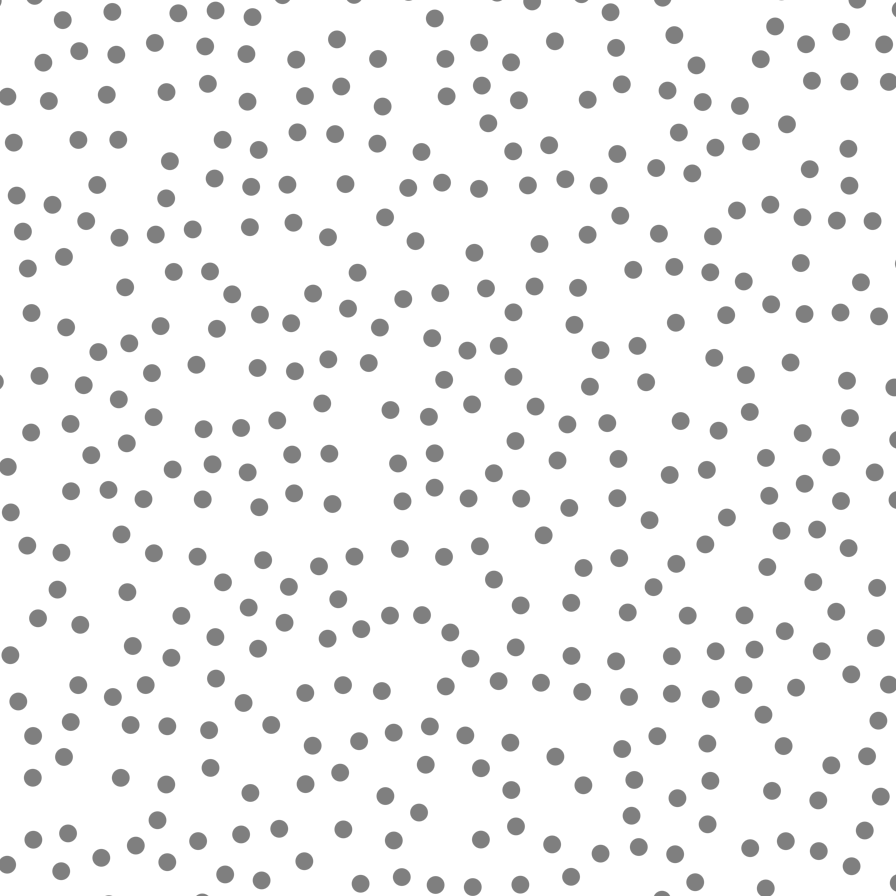
This pattern is drawn by a WebGL 1 fragment shader. Its source:

```glsl
precision highp float;
// Evenly scattered grey dots on white, spaced like a Poisson-disc sample.
// Each grid cell holds one jittered point; three rounds of repulsion between
// neighbouring cells push crowded points apart, then the nearest dot is drawn.

uniform vec2 u_resolution;

const float CELLS = 19.6;        // grid cells along the short side
const float DOT_RADIUS = 0.0099; // in canvas units
const float SPACING = 0.82;      // wanted distance between points, in cells
const float JITTER = 0.94;       // random share of a cell
const vec3 PAPER = vec3(1.0);
const vec3 DOT_GREY = vec3(0.497);

vec2 hash22(vec2 cell) {
  vec3 h = fract(vec3(cell.xyx) * vec3(0.1031, 0.1030, 0.0973));
  h += dot(h, h.yzx + 33.33);
  return fract((h.xx + h.yz) * h.zy);
}

// Random starting point inside a cell
vec2 seedPoint(vec2 cell) {
  return cell + 0.5 + JITTER * (hash22(cell + 57.0) - 0.5);
}

// Half of the overlap between two points, directed away from the other
vec2 repel(vec2 point, vec2 other, float spacing) {
  vec2 away = point - other;
  float gap = length(away);
  return 0.5 * max(spacing - gap, 0.0) * away / max(gap, 0.0001);
}

float discMask(float distanceToCentre, float radius, float pixel) {
  return 1.0 - smoothstep(radius - 0.75 * pixel, radius + 0.75 * pixel, distanceToCentre);
}

void main() {
  float side = min(u_resolution.x, u_resolution.y);
  vec2 pos = gl_FragCoord.xy / side * CELLS;
  vec2 home = floor(pos);
  vec2 once[49];
  vec2 twice[25];

  // First round: 7x7 cells around the pixel, from the seed points
  for (int j = 0; j < 7; j++) {
    for (int i = 0; i < 7; i++) {
      vec2 cell = home + vec2(float(i), float(j)) - 3.0;
      vec2 point = seedPoint(cell);
      vec2 shift = vec2(0.0);
      for (int n = -1; n <= 1; n++) {
        for (int m = -1; m <= 1; m++) {
          shift += repel(point, seedPoint(cell + vec2(float(m), float(n))), SPACING);
        }
      }
      once[j * 7 + i] = point + shift;
    }
  }

  // Second round: inner 5x5 cells
  for (int j = 0; j < 5; j++) {
    for (int i = 0; i < 5; i++) {
      vec2 point = once[(j + 1) * 7 + i + 1];
      vec2 shift = vec2(0.0);
      for (int n = 0; n < 3; n++) {
        for (int m = 0; m < 3; m++) {
          shift += repel(point, once[(j + n) * 7 + i + m], SPACING);
        }
      }
      twice[j * 5 + i] = point + shift;
    }
  }

  // Third round: inner 3x3 cells, keeping the distance to the nearest point
  float nearest = 10.0;
  for (int j = 0; j < 3; j++) {
    for (int i = 0; i < 3; i++) {
      vec2 point = twice[(j + 1) * 5 + i + 1];
      vec2 shift = vec2(0.0);
      for (int n = 0; n < 3; n++) {
        for (int m = 0; m < 3; m++) {
          shift += repel(point, twice[(j + n) * 5 + i + m], SPACING);
        }
      }
      nearest = min(nearest, distance(pos, point + shift));
    }
  }

  float dotMask = discMask(nearest / CELLS, DOT_RADIUS, 1.0 / side);
  gl_FragColor = vec4(mix(PAPER, DOT_GREY, dotMask), 1.0);
}
```
